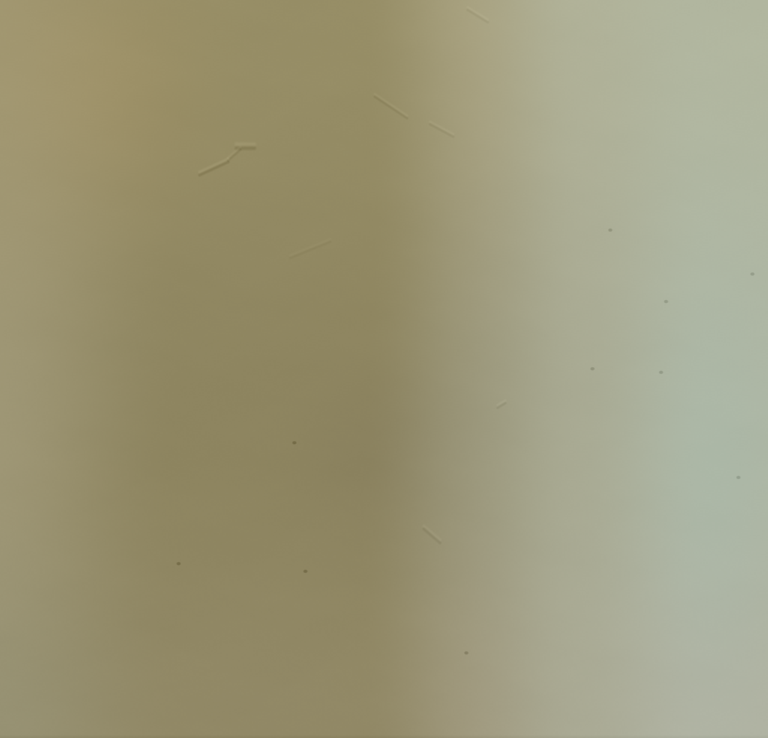
Reproduce this texture procedurally as a WebGL 1 fragment shader.

```glsl
precision highp float;

uniform vec2 u_resolution;

float hash(vec2 cell) {
  return fract(sin(dot(cell, vec2(127.1, 311.7))) * 43758.5);
}

// Vertical blend through three heights
vec3 column(vec3 low, vec3 middle, vec3 high, float y) {
  vec3 lower = mix(low, middle, smoothstep(0.0, 0.4, y));
  return mix(lower, high, smoothstep(0.4, 1.0, y));
}

float softSpot(vec2 p, vec2 center, vec2 radius) {
  vec2 q = (p - center) / radius;
  return exp(-dot(q, q));
}

float segmentDistance(vec2 p, vec2 a, vec2 b) {
  vec2 along = b - a;
  float t = clamp(dot(p - a, along) / dot(along, along), 0.0, 1.0);
  return length(p - a - along * t);
}

// Raised scratch: a dark line with a lit rim above it
float scratch(vec2 p, vec2 a, vec2 b, float width) {
  float shade = 1.0 - smoothstep(0.0, width, segmentDistance(p, a, b));
  vec2 rimShift = vec2(0.0, width * 1.2);
  float rim = 1.0 - smoothstep(0.0, width, segmentDistance(p - rimShift, a, b));
  return 0.6 * rim - shade;
}

// Sparse cellular specks, each kept inside its own cell
float specks(vec2 p, float density, float coverage) {
  vec2 cell = floor(p * density);
  vec2 center = 0.2 + 0.6 * vec2(hash(cell + 3.1), hash(cell + 8.7));
  float present = step(1.0 - coverage, hash(cell));
  float d = length((fract(p * density) - center) * vec2(0.8, 1.0)) / density;
  return present * (1.0 - smoothstep(0.0008, 0.0032, d));
}

// Faint horizontal streaks from layered sines
float streaks(vec2 p) {
  float sum = 0.0;
  float weight = 0.5;
  vec2 frequency = vec2(9.0, 43.0);
  for (int i = 0; i < 4; i++) {
    float bend = 1.5 * sin(p.x * frequency.x + float(i) * 2.3);
    sum += weight * sin(p.y * frequency.y + bend) * sin(p.x * frequency.x * 1.7 + p.y * 13.0);
    frequency *= 1.83;
    weight *= 0.65;
  }
  return sum;
}

// Broad light falloff, from olive shadow to pale mint
vec3 wall(vec2 uv) {
  float x = uv.x + 0.006 * sin(uv.y * 7.0);
  float y = uv.y;
  vec3 rim = column(vec3(0.59, 0.57, 0.45), vec3(0.62, 0.59, 0.46), vec3(0.63, 0.59, 0.44), y);
  vec3 olive = column(vec3(0.57, 0.535, 0.40), vec3(0.555, 0.52, 0.375), vec3(0.59, 0.555, 0.40), y);
  vec3 tan_ = column(vec3(0.63, 0.605, 0.50), vec3(0.61, 0.595, 0.485), vec3(0.66, 0.635, 0.505), y);
  vec3 pale = column(vec3(0.665, 0.665, 0.58), vec3(0.66, 0.665, 0.575), vec3(0.69, 0.695, 0.595), y);
  vec3 mint = column(vec3(0.69, 0.70, 0.635), vec3(0.68, 0.715, 0.645), vec3(0.695, 0.715, 0.625), y);
  vec3 color = mix(rim, olive, smoothstep(-0.02, 0.24, x));
  color = mix(color, tan_, smoothstep(0.47, 0.64, x));
  color = mix(color, pale, smoothstep(0.60, 0.76, x));
  return mix(color, mint, smoothstep(0.74, 0.92, x));
}

void main() {
  vec2 uv = gl_FragCoord.xy / u_resolution;
  vec2 p = uv * vec2(1.0, 0.961);
  vec3 color = wall(uv);

  // Warm and cool patches
  color += vec3(0.020, 0.008, 0.0) * softSpot(uv, vec2(0.15, 0.88), vec2(0.12, 0.16));
  color -= vec3(0.012, 0.012, 0.004) * softSpot(uv, vec2(0.49, 0.38), vec2(0.10, 0.12));
  color += vec3(-0.008, 0.004, 0.008) * softSpot(uv, vec2(0.93, 0.30), vec2(0.07, 0.30));

  // Surface marks
  float relief = scratch(p, vec2(0.260, 0.733), vec2(0.297, 0.750), 0.0035);
  relief += 0.7 * scratch(p, vec2(0.297, 0.752), vec2(0.313, 0.766), 0.003);
  relief += scratch(p, vec2(0.308, 0.768), vec2(0.331, 0.768), 0.0045);
  relief += 0.7 * scratch(p, vec2(0.488, 0.835), vec2(0.530, 0.807), 0.003);
  relief += 0.6 * scratch(p, vec2(0.560, 0.799), vec2(0.590, 0.783), 0.003);
  relief += 0.6 * scratch(p, vec2(0.609, 0.948), vec2(0.635, 0.932), 0.003);
  relief += 0.35 * scratch(p, vec2(0.378, 0.625), vec2(0.430, 0.646), 0.003);
  relief += 0.7 * scratch(p, vec2(0.552, 0.272), vec2(0.573, 0.254), 0.0035);
  relief += 0.7 * scratch(p, vec2(0.648, 0.430), vec2(0.658, 0.436), 0.003);
  color += 0.055 * relief;
  color -= 0.10 * specks(p, 11.0, 0.10);

  // Fine texture and darkened lower border
  color += 0.0035 * streaks(p);
  color += 0.004 * (hash(floor(uv * 512.0)) - 0.5);
  color -= 0.025 * (1.0 - smoothstep(0.0, 0.005, uv.y));
  gl_FragColor = vec4(clamp(color, 0.0, 1.0), 1.0);
}
```
